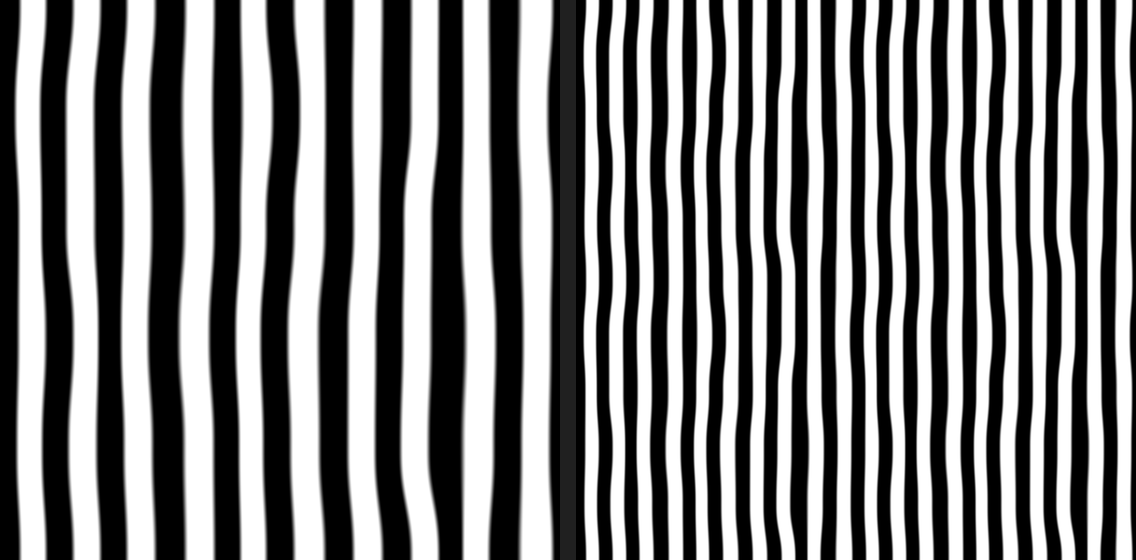
Left, the tile; right, the same tile 2 across and 2 down.
A WebGL 2 fragment shader for this pattern:

```glsl
#version 300 es
precision highp float;
// Ten soft-edged black and white vertical stripes that sway gently.
// Each point is shifted sideways by smooth wrapping noise, then the distance
// to the nearest stripe edge is blended into a narrow grey ramp.

uniform vec2 u_resolution;
out vec4 fragColor;

const float STRIPES = 10.0;            // black stripes across the canvas
const vec2 NOISE_CELLS = vec2(8.0, 5.0); // whole numbers, so the noise tiles
const float SWAY = 0.012;              // largest sideways shift
const float SOFTNESS = 0.0052;         // half the width of the grey ramp
const vec3 BLACK = vec3(0.0);
const vec3 WHITE = vec3(1.0);

float hash(vec2 p) {
  return fract(sin(dot(p, vec2(127.1, 311.7))) * 43758.5453);
}

// Value noise from -1 to 1 that repeats after the given number of cells.
float wrappedNoise(vec2 p, vec2 cells) {
  vec2 cell = floor(p);
  vec2 f = fract(p);
  vec2 blend = f * f * f * (f * (f * 6.0 - 15.0) + 10.0);
  vec2 near = mod(cell, cells);
  vec2 far = mod(cell + 1.0, cells);
  float lower = mix(hash(near), hash(vec2(far.x, near.y)), blend.x);
  float upper = mix(hash(vec2(near.x, far.y)), hash(far), blend.x);
  return mix(lower, upper, blend.y) * 2.0 - 1.0;
}

// Signed distance to a stripe edge: negative in black, positive in white.
// Black stripes are centred on whole multiples of the period.
float stripeDistance(float x, float count) {
  float fromCentre = abs(fract(x * count + 0.5) - 0.5);
  return (fromCentre - 0.25) / count;
}

void main() {
  vec2 uv = gl_FragCoord.xy / u_resolution;

  // Sway the stripes
  float shift = SWAY * wrappedNoise(uv * NOISE_CELLS, NOISE_CELLS);
  float d = stripeDistance(uv.x + shift, STRIPES);

  // Soft edge, never thinner than a pixel
  float ramp = max(SOFTNESS, 0.75 / u_resolution.x);
  fragColor = vec4(mix(BLACK, WHITE, smoothstep(-ramp, ramp, d)), 1.0);
}
```
